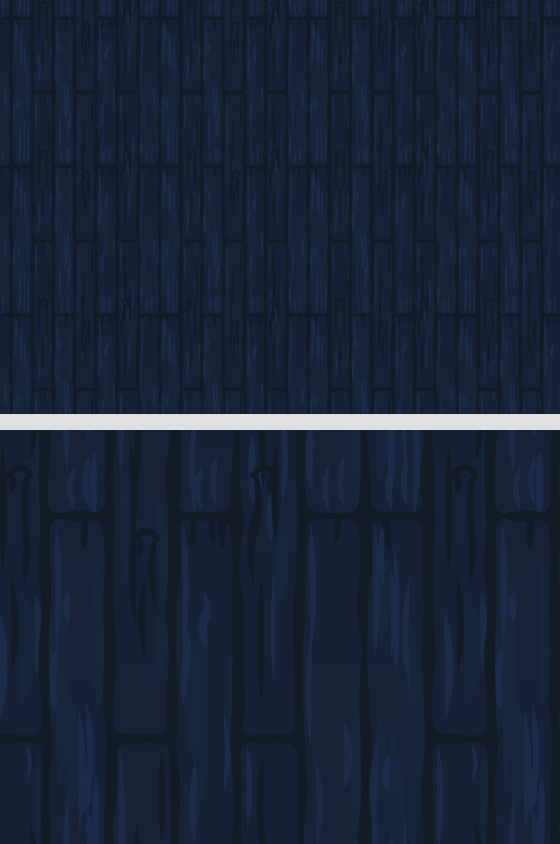
Top: the whole. Bottom: its middle third, enlarged.
Give the GLSL for this texture, as a WebGL 2 fragment shader.

```glsl
#version 300 es
precision highp float;
// Night-blue wooden planks: a tile of seven staggered boards, repeated.
// Each board is a wavy rounded box, with hashed grain bands, pale strokes,
// tapered cracks and hooked knots drawn as distance functions.
uniform vec2 u_resolution;
out vec4 outColor;

const vec3 WOOD = vec3(0.09, 0.13, 0.22);
const vec3 GRAIN = vec3(0.085, 0.145, 0.24);
const vec3 LIGHT = vec3(0.11, 0.17, 0.29);
const vec3 DARK = vec3(0.07, 0.105, 0.15);

float hash(vec2 p) {
  vec3 q = fract(vec3(p.xyx) * 0.1031);
  q += dot(q, q.yzx + 33.33);
  return fract((q.x + q.y) * q.z);
}

// Smooth one-dimensional noise, one curve per seed
float wave(float x, float seed) {
  float i = floor(x), f = fract(x);
  return mix(hash(vec2(i, seed)), hash(vec2(i + 1.0, seed)), f * f * (3.0 - 2.0 * f));
}

// Antialiased coverage, with lengths measured in board widths
float cover(float d) {
  float aa = 12.0 / u_resolution.y;
  return 1.0 - smoothstep(-aa, aa, d);
}

// Downward stroke that tapers at both ends and bends sideways
float stroke(vec2 p, vec2 top, float len, float width, float bend) {
  float k = (p.y - top.y) / len;
  float reach = width * min(1.0, 5.0 * k * (1.0 - k));
  return abs(p.x - top.x - bend * sin(3.0 * k)) - reach;
}

// Cane-shaped knot: an arch with one long leg and one short curl
float hook(vec2 p, float side) {
  p.x *= side;
  float arch = max(abs(length(p) - 0.16) - 0.05, p.y);
  float leg = stroke(p, vec2(0.16, -0.25), 1.3, 0.05, -0.08);
  float curl = stroke(p, vec2(-0.15, -0.1), 0.35, 0.05, 0.05);
  return min(arch, min(max(leg, -p.y), max(curl, -p.y)));
}

// Wood outline: uneven sides, soft corners and thin end joints
float board(vec2 p, float id) {
  float left = 0.035 + 0.09 * wave(p.y * 1.4, id + 20.0);
  float right = 0.965 - 0.09 * wave(p.y * 1.4, id + 40.0);
  vec2 size = vec2(0.5 * (right - left), 3.46 - 0.05 * wave(p.x * 5.0, id + 60.0));
  vec2 q = abs(p - vec2(0.5 * (left + right), 3.5)) - size + 0.13;
  return length(max(q, 0.0)) + min(max(q.x, q.y), 0.0) - 0.13;
}

void main() {
  vec2 uv = gl_FragCoord.xy / u_resolution;
  vec2 grid = vec2(uv.x * 26.38 - 0.515, (1.0 - uv.y) * 19.52 - 0.86);
  float id = mod(floor(grid.x), 7.0);
  float odd = mod(id, 2.0);
  vec2 p = vec2(fract(grid.x), mod(grid.y - 3.5 * odd, 7.0));

  // Pale detail fades from the first board to the last of the tile
  float rich = mix(0.95 - 0.13 * id, 0.3, odd);
  vec3 color = mix(WOOD, WOOD * 0.95, wave(p.y * 0.6, id + 80.0));

  // Broad, faint grain bands
  for (float i = 0.0; i < 4.0; i++) {
    vec2 seed = vec2(id * 9.0 + i, 3.0);
    vec2 top = vec2(hash(seed), 5.0 * hash(seed + 11.0));
    float d = stroke(p, top, 1.5 + 3.0 * hash(seed + 23.0), 0.11, 0.12 * hash(seed + 31.0));
    color = mix(color, GRAIN, 0.75 * cover(d) * step(hash(seed + 5.0), rich + 0.25));
  }

  // Pale strokes along the grain
  for (float i = 0.0; i < 9.0; i++) {
    vec2 seed = vec2(id * 13.0 + i, 47.0);
    vec2 top = vec2(0.15 + 0.7 * hash(seed), 6.0 * hash(seed + 7.0));
    float len = 0.5 + 1.6 * hash(seed + 17.0);
    float d = stroke(p, top, len, 0.03 + 0.035 * hash(seed + 29.0), 0.16 * (hash(seed + 37.0) - 0.5));
    color = mix(color, LIGHT, 0.9 * cover(d) * step(hash(seed + 41.0), rich));
  }

  // Lit upper left edge and a pair of glints above the lower joint
  float glint = stroke(p, vec2(0.16, 0.1), 1.0 + 1.8 * hash(vec2(id, 9.0)), 0.05, 0.03);
  glint = min(glint, stroke(p, vec2(0.45, 6.2), 0.7, 0.05, -0.07) + odd);
  glint = min(glint, stroke(p, vec2(0.68, 6.05), 0.8, 0.05, -0.06) + odd);
  color = mix(color, LIGHT, 0.85 * cover(glint));

  // Cracks: long ones on odd boards, short drips below the even joints
  float crack = 1.0;
  for (float i = 0.0; i < 5.0; i++) {
    vec2 seed = vec2(id * 7.0 + i, 71.0);
    vec2 top = vec2(0.2 + 0.62 * hash(seed), mix(-0.15, 0.25 + 1.05 * i, odd));
    float len = mix(0.45, 0.8 + 1.1 * hash(seed + 13.0), odd) + 0.3 * hash(seed + 3.0);
    float d = stroke(p, top, len, 0.05, 0.14 * (hash(seed + 19.0) - 0.5));
    crack = min(crack, d + step(mix(0.4, 0.75, odd), hash(seed + 53.0)));
  }

  // One hooked knot on every odd board
  float side = id == 5.0 ? -1.0 : 1.0;
  vec2 knot = vec2(0.5 + 0.08 * side, id == 3.0 ? 3.9 : 2.9);
  crack = min(crack, hook(p - knot, side) + 1.0 - odd);
  color = mix(color, DARK, cover(crack));

  // Shadowed gaps between the boards
  color = mix(DARK, color, cover(board(p, id)));
  outColor = vec4(color, 1.0);
}
```
